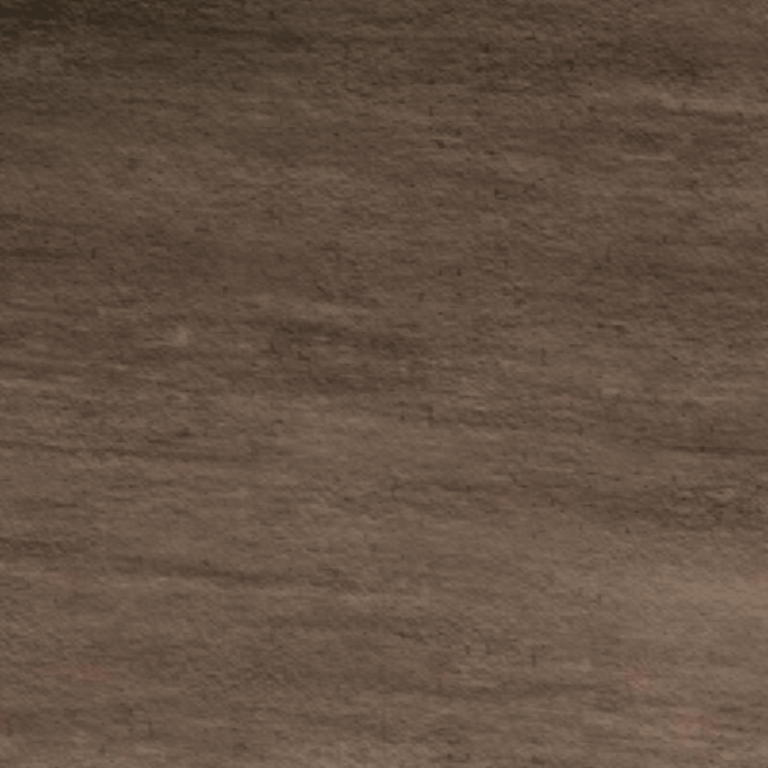
This texture is drawn by a WebGL 2 fragment shader. Its source:

```glsl
#version 300 es
precision highp float;
// Dull brown wood board with soft, nearly level grain that sinks to the right.
// Stretched value noise forms bands, streaks and pores; a slow light gradient,
// faint red stains and a fine embossed mottling lie over them.

uniform vec2 u_resolution;
out vec4 fragColor;

const vec3 DARK_WOOD = vec3(0.288, 0.226, 0.178);
const vec3 LIGHT_WOOD = vec3(0.482, 0.402, 0.340);
const vec3 RED_STAIN = vec3(0.022, -0.008, -0.004);
const vec3 SHADOW_TINT = vec3(-0.018, -0.004, -0.006);

const float BASE_TONE = 0.97;     // tone at the lower edge
const float LIGHT_FALL = 0.80;    // loss of tone towards the top
const float SIDE_LIGHT = 0.16;    // gain of tone towards the right
const float GRAIN_SLOPE = 0.08;
const float BAND_AMOUNT = 0.80;
const float STREAK_AMOUNT = 0.30;
const float FIBRE_AMOUNT = 0.30;
const float PORE_AMOUNT = 0.28;
const float FLECK_AMOUNT = 0.20;
const float PIT_AMOUNT = 0.26;
const float MOTTLE_AMOUNT = 0.34;
const float EMBOSS_AMOUNT = 0.42;

float hash(vec2 cell) {
    uvec2 q = uvec2(ivec2(cell)) * uvec2(1597334677u, 3812015801u);
    uint n = (q.x ^ q.y) * 1597334677u;
    n = (n ^ (n >> 15)) * 2246822519u;
    n ^= n >> 13;
    return float(n >> 8) / 16777216.0;
}

// Smooth value noise from 0 to 1.
float noise(vec2 p) {
    vec2 cell = floor(p);
    vec2 f = p - cell;
    f = f * f * (3.0 - 2.0 * f);
    float low = mix(hash(cell), hash(cell + vec2(1, 0)), f.x);
    float high = mix(hash(cell + vec2(0, 1)), hash(cell + vec2(1, 1)), f.x);
    return mix(low, high, f.y);
}

// Layered noise centred on zero.
float fbm(vec2 p) {
    float sum = 0.0;
    float weight = 0.55;
    for (int i = 0; i < 4; i++) {
        sum += weight * (noise(p) - 0.5);
        p = p * 2.03 + vec2(17.3, 41.7);
        weight *= 0.5;
    }
    return sum;
}

// Surface relief, slightly longer along the grain.
float relief(vec2 p) {
    return 0.6 * noise(p * vec2(105, 135)) + 0.4 * noise(p * vec2(200, 235) + 63.0);
}

void main() {
    vec2 uv = gl_FragCoord.xy / u_resolution;

    // Grain space: sheared and gently bent
    vec2 g = uv;
    g.y += GRAIN_SLOPE * uv.x + 0.030 * (noise(uv * vec2(2.2, 3.0) + 5.0) - 0.5);
    g.y += 0.006 * (noise(uv * vec2(9, 14) + 31.0) - 0.5);

    // Overall light
    float tone = BASE_TONE - LIGHT_FALL * uv.y + SIDE_LIGHT * (uv.x - 0.5);
    float corner = smoothstep(0.75, 0.0, length((uv - vec2(0.1, 1.0)) * vec2(0.9, 2.2)));
    tone -= 0.08 * corner;

    // Wide bands, thin streaks and fibres
    tone += BAND_AMOUNT * fbm(g * vec2(1.2, 8.5) + vec2(3.7, 12.4));
    float streakArea = 0.5 + noise(g * vec2(2.5, 7.0) + 80.0);
    tone += STREAK_AMOUNT * streakArea * (noise(g * vec2(4.5, 52) + 23.0) - 0.5);
    tone += FIBRE_AMOUNT * streakArea * (noise(g * vec2(19, 120) + 47.0) - 0.5);

    // Long dark pores and short pale flecks
    float poreLine = smoothstep(0.74, 0.95, noise(g * vec2(3.2, 64) + 140.0));
    float poreArea = smoothstep(0.4, 0.75, noise(g * vec2(2.0, 9.0) + 211.0));
    tone -= PORE_AMOUNT * poreLine * poreArea;
    float fleck = smoothstep(0.74, 0.96, noise(g * vec2(38, 105) + 310.0));
    tone += FLECK_AMOUNT * fleck * streakArea;

    // Small dark pits, crowded in patches
    float pit = smoothstep(0.78, 0.97, noise(uv * vec2(82, 120) + 520.0));
    tone -= PIT_AMOUNT * pit * (0.4 + noise(g * vec2(5, 16) + 610.0));

    // Fine mottling lit from above
    float height = relief(uv);
    float slope = height - relief(uv + vec2(0.0012, 0.0030));
    float patchiness = 0.65 + 0.7 * noise(uv * vec2(11, 17) + 91.0);
    tone += patchiness * (MOTTLE_AMOUNT * (height - 0.5) + EMBOSS_AMOUNT * slope);
    tone += 0.12 * (noise(uv * vec2(30, 42) + 170.0) - 0.5);

    // Colour, with red stains low down and a cool upper corner
    vec3 colour = mix(DARK_WOOD, LIGHT_WOOD, clamp(tone, -0.3, 1.25));
    float stain = smoothstep(0.15, 0.4, fbm(uv * vec2(11, 17) + 400.0));
    colour += RED_STAIN * stain * smoothstep(0.7, 0.05, uv.y);
    colour += SHADOW_TINT * corner;
    fragColor = vec4(colour, 1.0);
}
```
